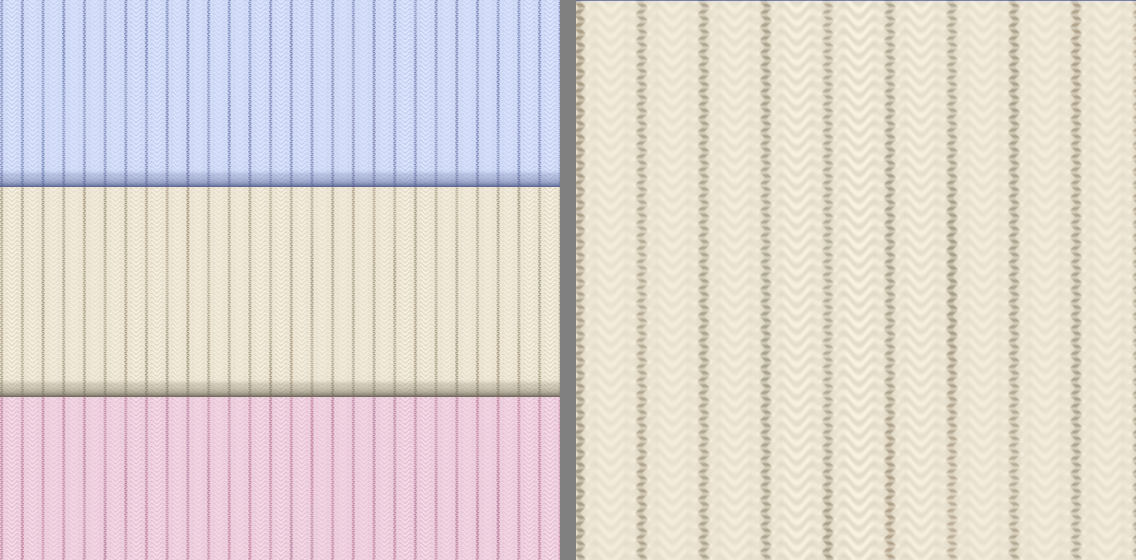
Left: the whole. Right: its middle third, enlarged.
A three.js fragment shader for this pattern:

```glsl
varying vec2 vUv;

const float TAU = 6.2831853;

vec2 gradientAt(vec2 cell) {
  float angle = TAU * fract(sin(dot(cell, vec2(127.1, 311.7))) * 4375.85);
  return vec2(cos(angle), sin(angle));
}

float gradientNoise(vec2 p) {
  vec2 cell = floor(p);
  vec2 f = fract(p);
  vec2 blend = f * f * (3.0 - 2.0 * f);
  float low = mix(dot(gradientAt(cell), f),
                  dot(gradientAt(cell + vec2(1.0, 0.0)), f - vec2(1.0, 0.0)), blend.x);
  float high = mix(dot(gradientAt(cell + vec2(0.0, 1.0)), f - vec2(0.0, 1.0)),
                   dot(gradientAt(cell + vec2(1.0, 1.0)), f - vec2(1.0, 1.0)), blend.x);
  return mix(low, high, blend.y);
}

// Picks the pink, cream or blue value for the current band
vec3 bandColor(vec3 pink, vec3 cream, vec3 blue, float aboveLow, float aboveHigh) {
  return mix(mix(pink, cream, aboveLow), blue, aboveHigh);
}

// Shade that gathers just above the lower edge of a band
float edgeShade(float height) {
  float lip = 0.16 * (1.0 - smoothstep(0.022, 0.030, height));
  return step(0.0, height) * (lip + 0.78 * exp(-max(height, 0.0) * 120.0));
}

void main() {
  float lowEdge = vUv.y - 0.2917;
  float highEdge = vUv.y - 0.6660;
  float aboveLow = smoothstep(-0.001, 0.001, lowEdge);
  float aboveHigh = smoothstep(-0.001, 0.001, highEdge);

  vec3 base = bandColor(vec3(0.93, 0.81, 0.87), vec3(0.93, 0.90, 0.83),
                        vec3(0.82, 0.86, 0.97), aboveLow, aboveHigh);
  vec3 seamColor = bandColor(vec3(0.75, 0.52, 0.63), vec3(0.66, 0.62, 0.53),
                             vec3(0.50, 0.54, 0.72), aboveLow, aboveHigh);
  vec3 shadeColor = bandColor(vec3(0.50, 0.36, 0.42), vec3(0.40, 0.38, 0.32),
                              vec3(0.30, 0.34, 0.52), aboveLow, aboveHigh);

  // Ribs, centred on their seams
  float column = (vUv.x - 0.003) * 27.07;
  float x = fract(column + 0.5) - 0.5;
  float row = vUv.y * 128.0;
  float wear = gradientNoise(vec2(floor(column + 0.5) * 0.73, vUv.y * 7.0));

  // Fine knit ripples, crisper on every sixth or seventh rib
  float crisp = pow(0.5 + 0.5 * cos(TAU * 4.2 * (vUv.x - 0.02)), 2.0);
  float ripple = cos(TAU * (row + 0.45 * cos(TAU * 2.0 * x)));
  float crown = smoothstep(0.08, 0.30, abs(x));
  vec3 color = base + ripple * crown * mix(0.022, 0.045, crisp);
  color += 0.012 * crown - 0.006;

  // Soft groove and faint side creases
  float groove = exp(-x * x * 90.0);
  float crease = exp(-pow((abs(x) - 0.25) * 22.0, 2.0));
  color = mix(color, seamColor, 0.13 * groove + 0.06 * crease);

  // Stitched seam of staggered dark flecks
  float stagger = x + 0.035 * sin(TAU * row);
  float thread = 1.0 - smoothstep(0.025, 0.085, abs(stagger));
  float fleck = 0.58 + 0.32 * cos(TAU * 2.0 * row + 0.8) + 0.35 * wear;
  vec3 tint = vec3(0.06, -0.02, -0.03) * gradientNoise(vec2(column * 0.31, vUv.y * 3.0));
  color = mix(color, seamColor + tint, thread * clamp(fleck, 0.0, 1.0));

  // Pale flecks beside the seam
  float side = exp(-pow((abs(x) - 0.12) * 26.0, 2.0));
  color += 0.045 * side * max(0.0, cos(TAU * (row + 0.25 * sign(x))));

  // Shadows where the bands overlap
  float shade = mix(edgeShade(lowEdge), edgeShade(highEdge), aboveHigh);
  color = mix(color, shadeColor, clamp(shade, 0.0, 1.0));

  gl_FragColor = vec4(clamp(color, 0.0, 1.0), 1.0);
}
```
